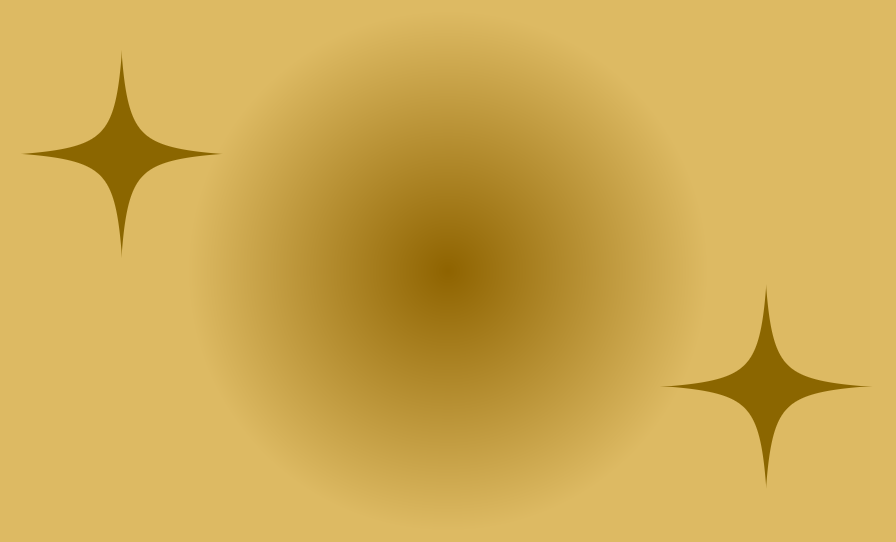
This background is drawn by a WebGL 2 fragment shader. Its source:

```glsl
#version 300 es
precision highp float;
// Soft round bronze glow on a golden field with two four-pointed sparkles.

uniform vec2 u_resolution;
out vec4 fragColor;

const vec3 GOLD = vec3(0.867, 0.729, 0.388);
const vec3 GLOW_CORE = vec3(0.56, 0.39, 0.0);
const vec3 SPARKLE = vec3(0.545, 0.400, 0.0);

// Approximate distance to a star whose four concave sides are hyperbolas.
float sparkleDistance(vec2 p, float radius, float pinch) {
    vec2 q = abs(p) / radius + pinch;
    float side = q.x * q.y - pinch * (1.0 + pinch);
    return radius * side / length(q);
}

// Linear falloff from one at the centre to zero at the rim.
float radialGlow(vec2 p, float radius) {
    return clamp(1.0 - length(p) / radius, 0.0, 1.0);
}

// Antialiased coverage of a signed distance.
float coverage(float dist, float pixel) {
    return clamp(0.5 - dist / pixel, 0.0, 1.0);
}

void main() {
    // Centred coordinates; the canvas height is one unit.
    float pixel = 1.0 / u_resolution.y;
    vec2 p = (gl_FragCoord.xy - 0.5 * u_resolution) * pixel;

    // Golden field and central glow.
    vec3 color = mix(GOLD, GLOW_CORE, radialGlow(p, 0.48));

    // One sparkle at the upper left, one at the lower right.
    for (int i = 0; i < 2; i++) {
        vec2 center = mix(vec2(-0.602, 0.216), vec2(0.587, -0.213), float(i));
        float dist = sparkleDistance(p - center, 0.185, 0.081);
        color = mix(color, SPARKLE, coverage(dist, pixel));
    }

    fragColor = vec4(color, 1.0);
}
```
